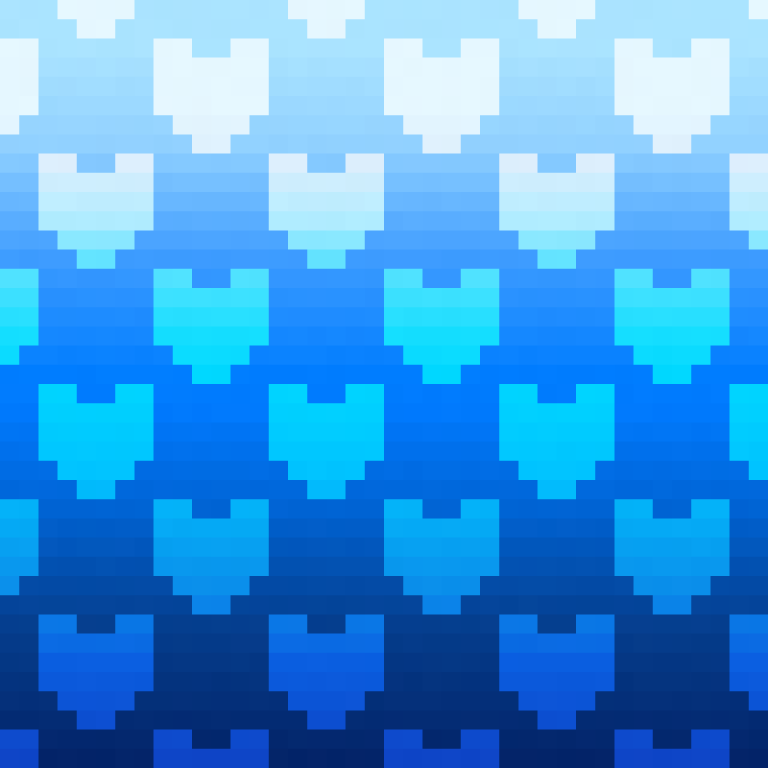
Reproduce this pattern procedurally as a three.js fragment shader.

```glsl
// Pixel hearts on a checkerboard of 6 x 6 cell blocks, over a 40 x 40 cell canvas.
// Hearts and ground each follow a vertical colour ramp, stepped once per cell row
// with a faint tint per cell; edges are smoothed by averaging samples in each pixel.
varying vec2 vUv;

float hash(vec2 p) {
  vec3 q = fract(vec3(p.xyx) * 0.1031);
  q += dot(q, q.yzx + 33.33);
  return fract((q.x + q.y) * q.z);
}

// Blends linearly to the next ramp colour between two rows
vec3 blendTo(vec3 from, vec3 to, float start, float end, float row) {
  return mix(from, to, clamp((row - start) / (end - start), 0.0, 1.0));
}

// Pale sky at the top, azure in the middle, navy at the bottom
vec3 groundColor(float row) {
  vec3 c = vec3(0.667, 0.892, 1.0);
  c = blendTo(c, vec3(0.57, 0.82, 1.0), 2.0, 7.0, row);
  c = blendTo(c, vec3(0.24, 0.61, 1.0), 7.0, 13.0, row);
  c = blendTo(c, vec3(0.0, 0.49, 1.0), 13.0, 19.0, row);
  c = blendTo(c, vec3(0.0, 0.475, 0.99), 19.0, 21.0, row);
  c = blendTo(c, vec3(0.0, 0.39, 0.83), 21.0, 26.0, row);
  c = blendTo(c, vec3(0.02, 0.245, 0.56), 26.0, 32.0, row);
  return blendTo(c, vec3(0.012, 0.14, 0.41), 32.0, 39.0, row);
}

// Near white at the top, cyan in the middle, royal blue at the bottom
vec3 heartColor(float row) {
  vec3 c = vec3(0.9, 0.97, 1.0);
  c = blendTo(c, vec3(0.865, 0.935, 0.99), 5.0, 8.0, row);
  c = blendTo(c, vec3(0.69, 0.925, 1.0), 8.0, 11.0, row);
  c = blendTo(c, vec3(0.39, 0.89, 1.0), 11.0, 13.0, row);
  c = blendTo(c, vec3(0.08, 0.87, 1.0), 13.0, 17.0, row);
  c = blendTo(c, vec3(0.0, 0.845, 1.0), 17.0, 19.0, row);
  c = blendTo(c, vec3(0.0, 0.765, 1.0), 19.0, 24.0, row);
  c = blendTo(c, vec3(0.04, 0.56, 0.92), 24.0, 30.0, row);
  c = blendTo(c, vec3(0.04, 0.37, 0.88), 30.0, 34.0, row);
  return blendTo(c, vec3(0.055, 0.27, 0.78), 34.0, 39.0, row);
}

// Hearts fill every other block; cells count from the upper left
bool isHeart(vec2 cell) {
  vec2 block = floor((cell - 1.5) / 6.0);
  vec2 p = cell - 2.0 - 6.0 * block;
  float side = abs(p.x - 2.5);
  bool filled = mod(block.x + block.y, 2.0) > 0.5;
  bool notch = p.y < 0.5 && side < 1.0;
  return filled && !notch && side < min(3.0, 6.0 - p.y);
}

vec3 patternColor(vec2 uv) {
  vec2 cell = floor(vec2(uv.x, 1.0 - uv.y) * 40.0);
  vec3 color = isHeart(cell) ? heartColor(cell.y) : groundColor(cell.y);
  return color + (hash(cell + 7.0) - 0.5) * 0.008;
}

void main() {
  // Average a 4 x 4 grid of samples across the pixel
  vec2 pixel = fwidth(vUv);
  vec3 sum = vec3(0.0);
  for (int j = 0; j < 4; j++) {
    for (int i = 0; i < 4; i++) {
      vec2 offset = (vec2(float(i), float(j)) - 1.5) / 4.0;
      sum += patternColor(vUv + offset * pixel);
    }
  }
  gl_FragColor = vec4(sum / 16.0, 1.0);
}
```
